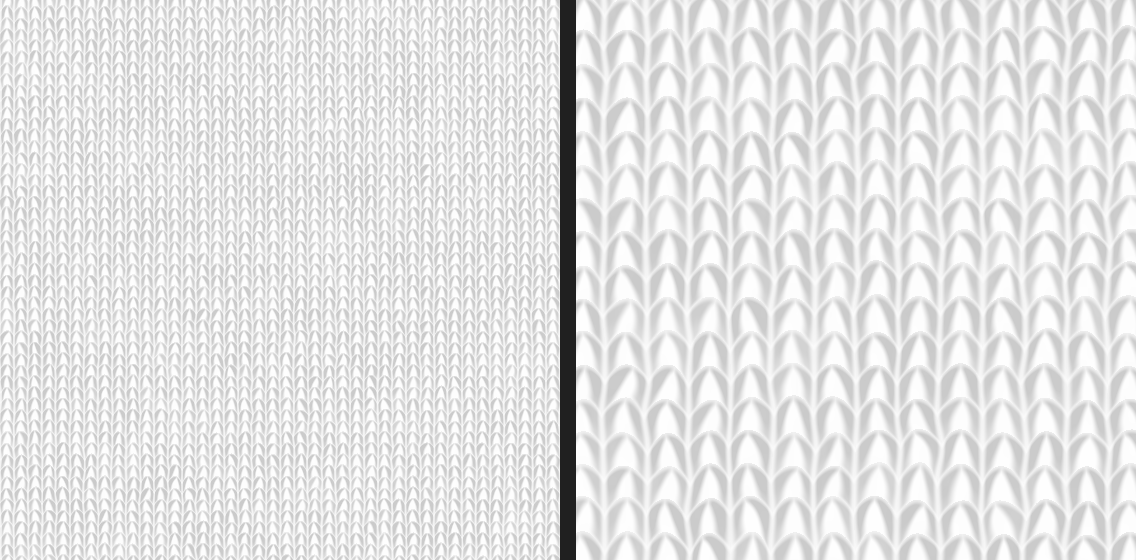
Left, the full canvas; right, a detail of the centre.
This texture is drawn by a Shadertoy shader. Its source:

```glsl
// Pale stockinette knit: 40 columns by 50 rows of soft arched stitches.

float hash(vec2 p) {
    return fract(sin(dot(p, vec2(127.1, 311.7))) * 43758.5453);
}

// Value noise that wraps after a whole number of cells
float wrapNoise(vec2 uv, vec2 cells) {
    vec2 p = uv * cells;
    vec2 i = floor(p);
    vec2 f = fract(p);
    f = f * f * (3.0 - 2.0 * f);
    vec2 a = mod(i, cells);
    vec2 b = mod(i + 1.0, cells);
    return mix(mix(hash(a), hash(vec2(b.x, a.y)), f.x),
               mix(hash(vec2(a.x, b.y)), hash(b), f.x), f.y);
}

void mainImage(out vec4 fragColor, in vec2 fragCoord) {
    vec2 uv = fragCoord / iResolution.xy;
    vec2 stitches = vec2(40.0, 50.0);

    // Slight yarn wobble, plus a small height offset for each column
    vec2 wobble = vec2(wrapNoise(uv, vec2(60.0, 50.0)),
                       wrapNoise(uv + 0.5, vec2(40.0, 30.0))) - 0.5;
    vec2 p = uv * stitches + vec2(0.0, 0.5) + wobble * vec2(0.14, 0.22);
    float column = mod(floor(p.x), stitches.x);
    p.y += 0.08 * (hash(vec2(column, 7.7)) - 0.5);

    // Stacked arches: across runs -0.5..0.5, up runs 0..1 to the arched crown
    float across = fract(p.x) - 0.5;
    float arched = p.y + 2.1 * across * across;
    float up = fract(arched);
    vec2 id = vec2(column, mod(floor(arched), stitches.y));

    // Variation between stitches: most stand upright, a few lean strongly
    float tilt = 2.0 * hash(id + 3.1) - 1.0;
    float lean = 0.06 * tilt + 0.16 * tilt * tilt * tilt;
    float size = mix(0.8, 1.2, hash(id + 17.3));
    float depth = mix(0.8, 1.15, hash(id + 41.7));

    // Bright opening, wide at the foot and narrowing to a rounded top
    float side = abs(across - lean * (up - 0.2));
    float opening = 0.23 * size * (1.0 - pow(up / 0.88, 2.4));
    float legs = smoothstep(opening - 0.09, opening + 0.13, side);

    // Soft seams between columns and a soft rim along each crown
    float seam = smoothstep(0.36, 0.49, abs(across));
    float rim = 1.0 - smoothstep(-0.04, 0.13, up) * (1.0 - smoothstep(0.80, 1.0, up));
    float shade = legs * (1.0 - 0.80 * seam) * (1.0 - 0.70 * rim);

    // Legs pale toward the foot; fine fibres run up the yarn
    shade *= mix(0.80, 1.12, smoothstep(0.0, 0.6, up)) * depth;
    float fibre = wrapNoise(uv, vec2(200.0, 100.0)) - 0.5;
    float tone = wrapNoise(uv, vec2(14.0, 16.0)) - 0.5;
    shade *= 1.0 + 0.20 * fibre + 0.16 * tone;

    vec3 yarn = mix(vec3(0.994), vec3(0.805), clamp(shade, 0.0, 1.05));
    fragColor = vec4(yarn + 0.008 * fibre, 1.0);
}
```
